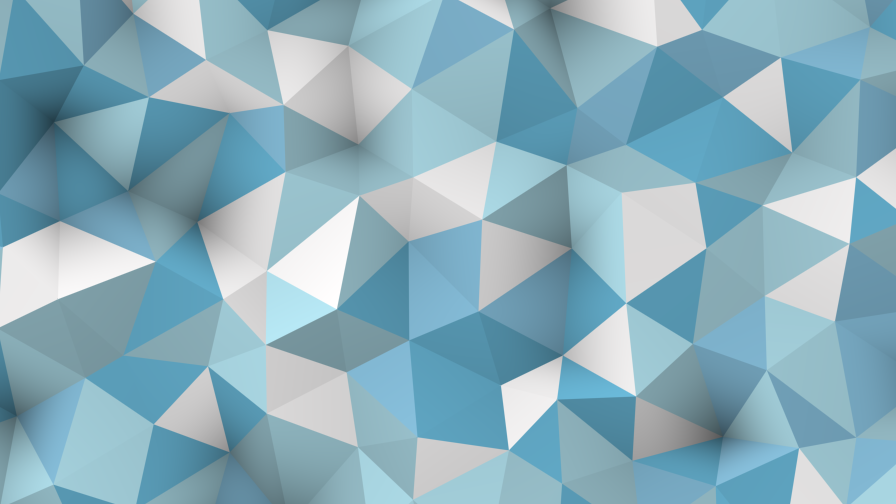
Write a Shadertoy shader that draws this background.

```glsl
#define COLUMN_WIDTH 0.141
#define ROW_HEIGHT 0.164
#define JITTER 0.54
#define RELIEF 0.085
#define TILT_CONTRAST 0.6
#define PIT_DARKNESS 0.5
#define LIGHT_DIR vec3(-0.35, 0.5, 0.8)
#define WHITE vec3(0.90, 0.895, 0.895)
#define GREY_TEAL vec3(0.565, 0.71, 0.75)
#define DEEP_BLUE vec3(0.365, 0.635, 0.745)
#define PALE_CYAN vec3(0.635, 0.805, 0.85)
#define STEEL_BLUE vec3(0.48, 0.68, 0.78)

// Integer hash: three values in 0..1 per lattice cell and salt
vec3 hash3(vec2 cell, int salt) {
    uvec3 v = uvec3(ivec3(ivec2(cell), salt)) * 1664525u + 1013904223u;
    v.x += v.y * v.z; v.y += v.z * v.x; v.z += v.x * v.y;
    v ^= v >> 16u;
    v.x += v.y * v.z; v.y += v.z * v.x; v.z += v.x * v.y;
    return vec3(v >> 8u) / 16777216.0;
}

float cross2(vec2 a, vec2 b) { return a.x * b.y - a.y * b.x; }

// Jittered lattice point: position in xy, height 0..1 in z
vec3 latticeVertex(vec2 cell) {
    vec3 rnd = hash3(cell, 1);
    vec2 grid = vec2(cell.x, cell.y + 0.5 * cell.x);
    grid += JITTER * (rnd.xy - 0.5);
    return vec3(grid * vec2(COLUMN_WIDTH, ROW_HEIGHT), rnd.z);
}

vec3 facetAlbedo(float pick) {
    if (pick < 0.19) return WHITE;
    if (pick < 0.47) return GREY_TEAL;
    if (pick < 0.69) return DEEP_BLUE;
    if (pick < 0.88) return PALE_CYAN;
    return STEEL_BLUE;
}

// Adds one facet, weighted by its smoothed coverage, to the sum
void addFacet(inout vec4 sum, vec2 p, float pixel, vec3 a, vec3 b, vec3 c, vec3 rnd) {
    float area = cross2(b.xy - a.xy, c.xy - a.xy);
    vec3 bary = vec3(cross2(b.xy - p, c.xy - p),
                     cross2(c.xy - p, a.xy - p),
                     cross2(a.xy - p, b.xy - p)) / area;
    vec3 sides = vec3(distance(b.xy, c.xy), distance(c.xy, a.xy), distance(a.xy, b.xy));
    vec3 inside = bary * abs(area) / sides;
    float edge = min(inside.x, min(inside.y, inside.z));
    float coverage = smoothstep(-0.75 * pixel, 0.75 * pixel, edge);
    if (coverage <= 0.0) return;

    // Flat shading from the facet's tilt
    vec3 scale = vec3(1.0, 1.0, RELIEF);
    vec3 normal = normalize(cross((b - a) * scale, (c - a) * scale));
    normal *= sign(normal.z);
    vec3 light = normalize(LIGHT_DIR);
    float shade = 0.98 + TILT_CONTRAST * (dot(normal, light) - light.z);

    // Soft occlusion gathering in low vertices
    vec3 heights = vec3(a.z, b.z, c.z);
    vec3 pits = 1.0 - smoothstep(0.0, 0.32, heights);
    bary = clamp(bary, 0.0, 1.0);
    shade *= 1.0 - PIT_DARKNESS * dot(bary * bary, pits);
    shade *= 0.95 + 0.08 * dot(bary, heights);

    vec3 colour = facetAlbedo(rnd.x) * (0.96 + 0.08 * rnd.y) * shade;
    sum += vec4(colour, 1.0) * coverage;
}

void mainImage(out vec4 fragColor, in vec2 fragCoord) {
    vec2 p = fragCoord / iResolution.y;
    float pixel = 1.0 / iResolution.y;
    vec2 grid = p / vec2(COLUMN_WIDTH, ROW_HEIGHT);
    vec2 home = floor(vec2(grid.x, grid.y - 0.5 * grid.x));

    // Two triangles per skewed cell, searched in the neighbourhood
    vec4 sum = vec4(0.0);
    for (int y = -1; y <= 1; y++) {
        for (int x = -1; x <= 1; x++) {
            vec2 cell = home + vec2(x, y);
            vec3 a = latticeVertex(cell);
            vec3 b = latticeVertex(cell + vec2(1.0, 0.0));
            vec3 c = latticeVertex(cell + vec2(0.0, 1.0));
            vec3 d = latticeVertex(cell + vec2(1.0, 1.0));
            addFacet(sum, p, pixel, a, b, c, hash3(cell, 2));
            addFacet(sum, p, pixel, d, c, b, hash3(cell, 3));
        }
    }
    fragColor = vec4(sum.rgb / max(sum.a, 0.001), 1.0);
}
```
